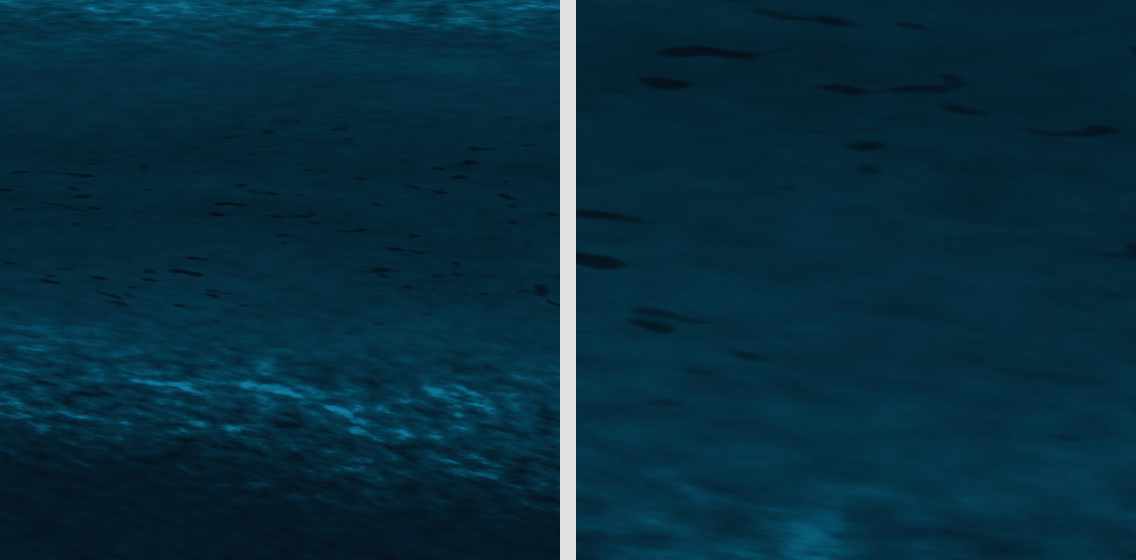
Left, the full canvas; right, a detail of the centre.
A Shadertoy shader for this texture:

```glsl
// Dark teal sea surface with wind-drawn ripples, sparse dark flecks and a glinting swell.

const float RED_LEVEL = 0.02;
const float BLUE_GAIN = 1.25;
const float BLUE_BASE = 0.025;

// Pseudo-random unit gradient for a lattice cell
vec2 cellGradient(vec2 cell) {
    vec3 h = fract(vec3(cell.xyx) * vec3(0.1031, 0.1030, 0.0973));
    h += dot(h, h.yzx + 33.33);
    float angle = 6.2832 * fract((h.x + h.y) * h.z);
    return vec2(cos(angle), sin(angle));
}

// Gradient noise, roughly -0.7 to 0.7
float gradientNoise(vec2 p) {
    vec2 i = floor(p);
    vec2 f = p - i;
    vec2 u = f * f * f * (f * (f * 6.0 - 15.0) + 10.0);
    float a = dot(cellGradient(i), f);
    float b = dot(cellGradient(i + vec2(1, 0)), f - vec2(1, 0));
    float c = dot(cellGradient(i + vec2(0, 1)), f - vec2(0, 1));
    float d = dot(cellGradient(i + vec2(1, 1)), f - vec2(1, 1));
    return mix(mix(a, b, u.x), mix(c, d, u.x), u.y);
}

float fractalNoise(vec2 p, int octaves) {
    float sum = 0.0;
    float amplitude = 1.0;
    for (int k = 0; k < octaves; k++) {
        sum += amplitude * gradientNoise(p);
        p = mat2(1.9, 0.12, -0.2, 1.9) * p + 17.3;
        amplitude *= 0.55;
    }
    return sum;
}

// Soft window that rises from a to b and falls from c to d
float window(float a, float b, float c, float d, float x) {
    return smoothstep(a, b, x) * (1.0 - smoothstep(c, d, x));
}

// Large-scale brightness from the near shadow to the far bright edge
float seaProfile(float y) {
    float tone = 0.147;
    tone += 0.055 * smoothstep(0.72, 0.95, y);
    tone += 0.085 * smoothstep(0.94, 1.0, y);
    tone += 0.070 * (1.0 - smoothstep(0.30, 0.62, y));
    tone -= 0.118 * (1.0 - smoothstep(0.09, 0.30, y));
    return tone;
}

// Sparse elongated flecks gathered in loose clusters
float darkFlecks(vec2 p) {
    float cluster = gradientNoise(p * vec2(5.0, 9.0) + 41.0);
    float fleck = fractalNoise(p * vec2(17.0, 58.0) + 8.0, 2);
    return smoothstep(0.36, 0.70, fleck + 0.45 * cluster);
}

void mainImage(out vec4 fragColor, in vec2 fragCoord) {
    vec2 uv = fragCoord / iResolution.xy;

    // Ripples tilt down to the right nearby and level out and tighten far away
    float tilt = mix(0.24, 0.05, smoothstep(0.1, 0.9, uv.y));
    vec2 surface = vec2(uv.x, uv.y * (1.0 + 0.4 * uv.y) + tilt * uv.x);
    float nearness = 1.0 - smoothstep(0.2, 0.65, uv.y);
    float swellY = uv.y + 0.11 * (uv.x - 0.5) * nearness;
    swellY += 0.03 * gradientNoise(surface * vec2(3.0, 5.0));

    float patches = fractalNoise(surface * vec2(5.0, 15.0) + 3.0, 2);
    float ripples = fractalNoise(surface * vec2(20.0, 62.0), 4);
    float sheen = gradientNoise(surface * vec2(2.0, 13.0) + 29.0);

    // Contrast peaks on the near swell and along the far edge
    float swell = window(0.08, 0.22, 0.27, 0.42, swellY);
    float farEdge = smoothstep(0.88, 1.0, uv.y);
    float contrast = 0.15 + 0.38 * swell + 0.32 * farEdge + 0.10 * nearness;
    float tone = seaProfile(swellY);
    tone *= 1.0 + contrast * (ripples + 0.6 * patches) + 0.14 * sheen;

    // Glints on the swell, stronger toward the right
    float glint = smoothstep(0.12, 0.85, 0.75 * ripples + 0.8 * patches);
    tone += 0.20 * glint * swell * mix(0.65, 1.1, uv.x);
    tone += 0.10 * glint * farEdge;

    // Dark flecks on the calm middle water
    float calm = window(0.30, 0.48, 0.72, 0.84, uv.y);
    tone *= 1.0 - 0.48 * calm * darkFlecks(surface);

    // Fine grain
    tone += 0.006 * gradientNoise(uv * 190.0);

    tone = clamp(tone, 0.065, 0.46);
    float red = RED_LEVEL + 0.03 * smoothstep(0.28, 0.46, tone);
    fragColor = vec4(red, tone, BLUE_GAIN * tone + BLUE_BASE, 1.0);
}
```
